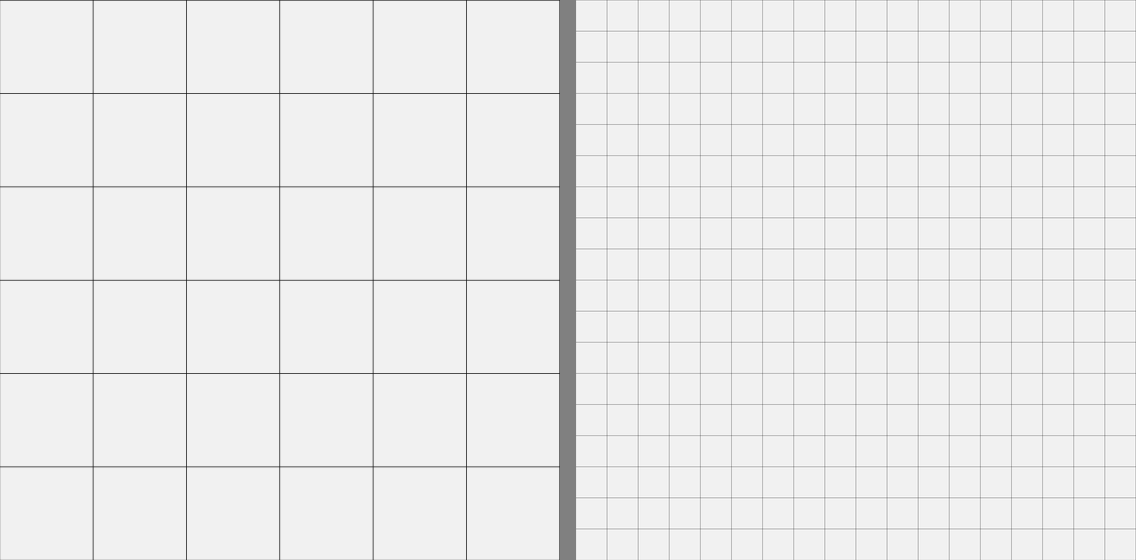
Left, the tile; right, the same tile 3 across and 3 down.
Reproduce this pattern procedurally as a WebGL 2 fragment shader.

```glsl
#version 300 es
precision highp float;

uniform vec2 u_resolution;
out vec4 fragColor;

const float CELLS = 6.0;                       // repeats across and down
const float LINE_WIDTH = 0.0013;               // fraction of the canvas
const vec2 LINE_OFFSET = vec2(-0.0004);        // line centre relative to the cell edge
const vec3 PAPER_COLOR = vec3(0.947);
const vec3 LINE_COLOR = vec3(0.07);

// Signed distance to the nearest grid line on each axis, in canvas units
vec2 gridDistance(vec2 uv) {
    return (fract((uv - LINE_OFFSET) * CELLS + 0.5) - 0.5) / CELLS;
}

// Exact share of the pixel covered by a line on each axis
vec2 lineCoverage(vec2 dist, vec2 pixelSize) {
    vec2 halfPixel = 0.5 * pixelSize;
    float halfLine = 0.5 * LINE_WIDTH;
    vec2 upper = min(dist + halfPixel, vec2(halfLine));
    vec2 lower = max(dist - halfPixel, vec2(-halfLine));
    return clamp((upper - lower) / pixelSize, 0.0, 1.0);
}

void main() {
    vec2 pixelSize = 1.0 / u_resolution;
    vec2 uv = gl_FragCoord.xy * pixelSize;

    // Union of vertical and horizontal lines
    vec2 coverage = lineCoverage(gridDistance(uv), pixelSize);
    float ink = 1.0 - (1.0 - coverage.x) * (1.0 - coverage.y);

    fragColor = vec4(mix(PAPER_COLOR, LINE_COLOR, ink), 1.0);
}
```
